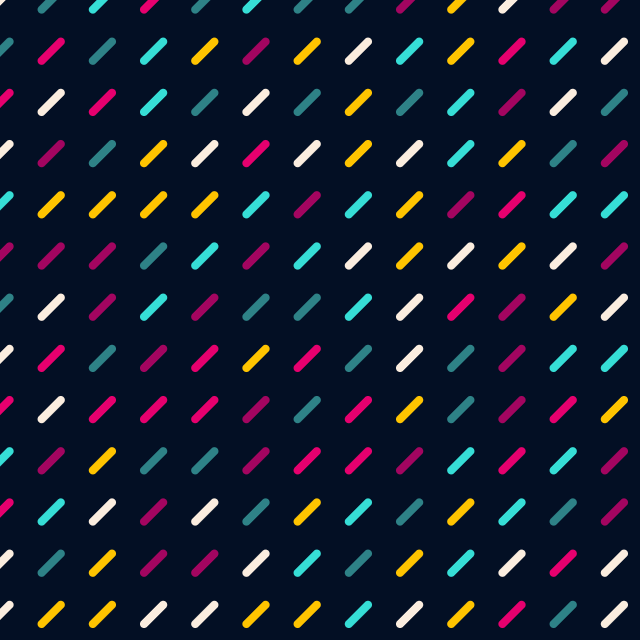
This pattern is drawn by a WebGL 2 fragment shader. Its source:

```glsl
#version 300 es
precision highp float;
// Grid of slanted round-ended dashes in six random colours on dark navy.

#define REPEATS 12.5      // cells across and down
#define HALF_SPAN 0.187   // dash end offset along x and y, in cells
#define RADIUS 0.079      // half of the dash width, in cells
#define SEED 7u           // reshuffles the colours

uniform vec2 u_resolution;
out vec4 fragColor;

const vec3 NAVY      = vec3(0.012, 0.058, 0.142);
const vec3 TURQUOISE = vec3(0.212, 0.870, 0.840);
const vec3 YELLOW    = vec3(1.000, 0.770, 0.000);
const vec3 PLUM      = vec3(0.640, 0.020, 0.375);
const vec3 PINK      = vec3(0.900, 0.000, 0.430);
const vec3 TEAL      = vec3(0.180, 0.510, 0.530);
const vec3 CREAM     = vec3(0.985, 0.930, 0.875);

// Integer hash of a cell, from 0 to 1.
float hashCell(ivec2 cell) {
    uvec2 q = uvec2(cell) * uvec2(1597334673u, 3812015801u);
    uint h = (q.x ^ q.y ^ (SEED * 2654435769u)) * 2246822519u;
    h = (h ^ (h >> 15)) * 3266489917u;
    h ^= h >> 16;
    return float(h >> 8) / 16777216.0;
}

// Weighted pick from the palette.
vec3 dashColor(float pick) {
    if (pick < 0.190) return TURQUOISE;
    if (pick < 0.385) return YELLOW;
    if (pick < 0.562) return PLUM;
    if (pick < 0.704) return PINK;
    if (pick < 0.852) return TEAL;
    return CREAM;
}

// Signed distance to a capsule from -tip to tip.
float capsule(vec2 p, vec2 tip, float radius) {
    float along = clamp(dot(p, tip) / dot(tip, tip), -1.0, 1.0);
    return length(p - along * tip) - radius;
}

void main() {
    // Cells are centred on whole numbers, counted from the top left corner.
    float side = min(u_resolution.x, u_resolution.y);
    vec2 fromTopLeft = vec2(gl_FragCoord.x, u_resolution.y - gl_FragCoord.y);
    vec2 grid = fromTopLeft / side * REPEATS;
    vec2 cell = floor(grid + 0.5);

    // Dash rising to the right, with an edge one pixel soft.
    float dist = capsule(grid - cell, vec2(HALF_SPAN, -HALF_SPAN), RADIUS);
    float pixel = REPEATS / side;
    float coverage = clamp(0.5 - dist / pixel, 0.0, 1.0);

    vec3 color = mix(NAVY, dashColor(hashCell(ivec2(cell))), coverage);
    fragColor = vec4(color, 1.0);
}
```
